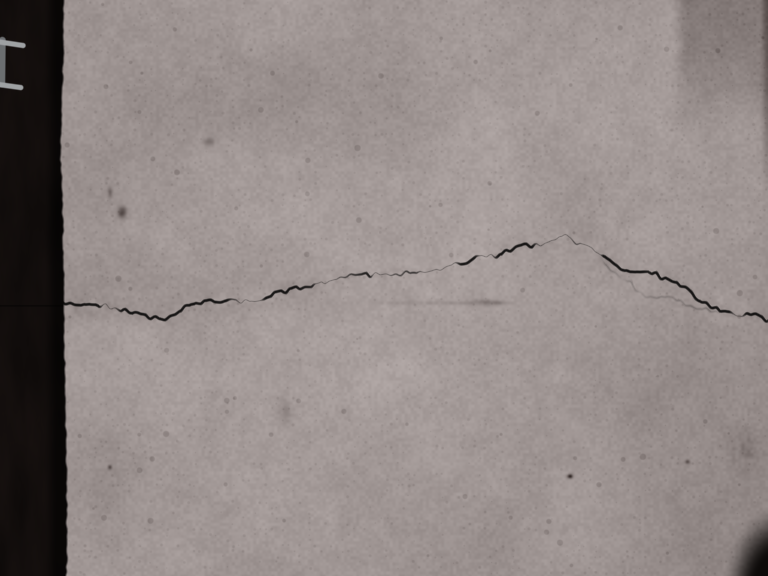
Reproduce this texture procedurally as a Shadertoy shader.

```glsl
// Draws a pale concrete wall with a jagged crack beside a dark gap holding a metal bracket.

float hash(vec2 p) {
    vec3 q = fract(vec3(p.xyx) * 0.1031);
    q += dot(q, q.yzx + 33.33);
    return fract((q.x + q.y) * q.z);
}

float noise(vec2 p) {
    vec2 i = floor(p), f = fract(p);
    f = f * f * (3.0 - 2.0 * f);
    float low = mix(hash(i), hash(i + vec2(1, 0)), f.x);
    float high = mix(hash(i + vec2(0, 1)), hash(i + vec2(1, 1)), f.x);
    return mix(low, high, f.y);
}

float layered(vec2 p) {
    float sum = 0.0, gain = 0.5;
    for (int i = 0; i < 5; i++) {
        sum += gain * noise(p);
        p = mat2(1.6, 1.2, -1.2, 1.6) * p + 7.3;
        gain *= 0.5;
    }
    return sum;
}

// Cellular pits: one randomly sized dot in some of the cells.
float pits(vec2 p, float scale, float density, float px) {
    vec2 cell = floor(p * scale), f = fract(p * scale);
    vec2 center = 0.3 + 0.4 * vec2(hash(cell + 3.1), hash(cell + 17.7));
    float radius = mix(0.08, 0.26, hash(cell + 41.3));
    float soft = px * scale;
    float dotMask = 1.0 - smoothstep(radius - soft, radius + soft, length(f - center));
    return dotMask * step(hash(cell + 71.9), density);
}

float blob(vec2 p, vec2 center, vec2 size) {
    vec2 d = (p - center) / size;
    return exp(-dot(d, d));
}

float segment(vec2 p, vec2 a, vec2 b) {
    vec2 ab = b - a;
    return length(p - a - ab * clamp(dot(p - a, ab) / dot(ab, ab), 0.0, 1.0));
}

float stroke(float d, float width, float px) {
    return 1.0 - smoothstep(width - px, width + px, d);
}

float ramp(float x, float a, float b) { return clamp((x - a) / (b - a), 0.0, 1.0); }

float jitter(float x, float seed) {
    return 0.013 * (noise(vec2(x * 42.0, seed)) - 0.5)
         + 0.008 * (noise(vec2(x * 115.0, seed + 5.0)) - 0.5);
}

float mainCrack(float x) {
    float y = 0.473 - 0.024 * ramp(x, 0.17, 0.23) + 0.024 * ramp(x, 0.28, 0.34);
    y += 0.047 * ramp(x, 0.42, 0.61) + 0.020 * ramp(x, 0.66, 0.80);
    y += 0.050 * ramp(x, 0.80, 0.97) - 0.055 * ramp(x, 0.99, 1.085);
    y -= 0.069 * ramp(x, 1.125, 1.25) + 0.024 * ramp(x, 1.25, 1.34);
    return y + jitter(x, 2.0);
}

float sideCrack(float x) {
    return 0.557 - 0.060 * ramp(x, 1.04, 1.10) - 0.047 * ramp(x, 1.10, 1.29) + jitter(x, 9.0);
}

float curveDistance(float y, float here, float next, float span) {
    float slope = (next - here) / span;
    return abs(y - here) / sqrt(1.0 + slope * slope);
}

vec3 wall(vec2 p, float px) {
    // Broad light, mottling and grain
    float light = 0.585 + 0.035 * blob(p, vec2(0.68, 0.48), vec2(0.55, 0.40));
    light += 0.035 * blob(p, vec2(1.06, 0.88), vec2(0.20, 0.25));
    light -= 0.060 * blob(p, vec2(1.34, 0.12), vec2(0.28, 0.32));
    light += 0.10 * (layered(p * 6.0) - 0.48) + 0.05 * (layered(p * 35.0) - 0.48);
    light += 0.045 * (noise(p * 190.0) - 0.5);
    light += 0.030 * blob(p, vec2(0.21, 0.41), vec2(0.05, 0.04));
    light += 0.035 * blob(p, vec2(0.97, 0.35), vec2(0.018, 0.014));
    light -= 0.045 * pits(p, 105.0, 0.16, px) + 0.08 * pits(p + 0.37, 48.0, 0.035, px);

    // Stains and larger chips
    float rough = 0.5 + noise(p * 110.0);
    float stain = 0.05 * blob(p, vec2(0.77, 0.474), vec2(0.12, 0.004));
    stain += 0.12 * blob(p, vec2(0.85, 0.475), vec2(0.025, 0.005));
    stain += 0.07 * blob(p, vec2(0.495, 0.285), vec2(0.012, 0.025));
    stain += 0.08 * blob(p, vec2(1.295, 0.22), vec2(0.03, 0.035));
    stain += 0.24 * blob(p, vec2(0.212, 0.632), vec2(0.008, 0.011));
    stain += 0.18 * blob(p, vec2(0.191, 0.665), vec2(0.004, 0.009));
    stain += 0.13 * blob(p, vec2(0.363, 0.753), vec2(0.009, 0.008));
    stain += 0.28 * blob(p, vec2(0.990, 0.173), vec2(0.005, 0.004));
    stain += 0.22 * blob(p, vec2(1.194, 0.198), vec2(0.005, 0.004));
    stain += 0.25 * blob(p, vec2(0.191, 0.189), vec2(0.004, 0.004));
    light -= stain * rough;

    // Shaded upper right and dark lower right corner
    float shade = smoothstep(1.165, 1.195, p.x) * smoothstep(0.72, 0.98, p.y);
    light -= 0.13 * shade + 0.16 * smoothstep(1.318, 1.334, p.x) * smoothstep(0.60, 0.85, p.y);
    vec3 color = light + vec3(0.022, -0.016, -0.024);
    float corner = length((p - vec2(1.36, -0.03)) / vec2(0.11, 0.16));
    return mix(vec3(0.05, 0.04, 0.035), color, smoothstep(0.45, 1.0, corner));
}

void mainImage(out vec4 fragColor, in vec2 fragCoord) {
    float px = 1.0 / iResolution.y, span = 0.001;
    vec2 p = fragCoord * px;
    vec3 color = wall(p, px);

    // Crack: dusty rim, dark core of varying width, faint branch
    float d = curveDistance(p.y, mainCrack(p.x), mainCrack(p.x + span), span);
    float open = smoothstep(0.25, 0.55, noise(vec2(p.x * 32.0, 4.0)));
    open *= 1.0 - 0.75 * blob(vec2(p.x, 0.0), vec2(0.585, 0.0), vec2(0.04, 1.0));
    color += 0.09 * exp(-d * 85.0) * (noise(p * 75.0) - 0.6);
    color *= 1.0 - mix(0.35, 0.85, open) * stroke(d, 0.0006 + 0.0017 * open, px);
    float branch = curveDistance(p.y, sideCrack(p.x), sideCrack(p.x + span), span);
    float extent = smoothstep(1.03, 1.05, p.x) * (1.0 - smoothstep(1.24, 1.29, p.x));
    color *= 1.0 - 0.28 * extent * noise(p * 60.0) * stroke(branch, 0.0015, 1.5 * px);

    // Dark gap on the left with a slightly ragged edge
    float edge = 0.111 - 0.005 * blob(p, vec2(0.1, 0.74), vec2(1.0, 0.13));
    edge += 0.005 * (1.0 - smoothstep(0.1, 0.5, p.y)) + 0.003 * (noise(p.yy * 65.0) - 0.5);
    vec3 gap = vec3(0.070, 0.052, 0.047) * (0.65 + 0.7 * layered(p * vec2(30.0, 8.0)));
    gap *= 1.0 - 0.6 * smoothstep(0.075, 0.10, p.x);
    gap *= 1.0 - 0.6 * stroke(abs(p.y - 0.469), 0.001, px);

    // Metal bracket
    float arms = min(segment(p, vec2(0.0, 0.927), vec2(0.040, 0.921)),
                     segment(p, vec2(0.0, 0.853), vec2(0.036, 0.848)));
    float spine = segment(p, vec2(0.004, 0.93), vec2(0.003, 0.855));
    gap = mix(gap, vec3(0.42, 0.43, 0.44), stroke(spine, 0.006, px));
    gap = mix(gap, vec3(0.62, 0.63, 0.64), stroke(arms, 0.0045, px));
    color = mix(gap, color, smoothstep(edge - 1.5 * px, edge + 1.5 * px, p.x));
    fragColor = vec4(clamp(color, 0.0, 1.0), 1.0);
}
```
